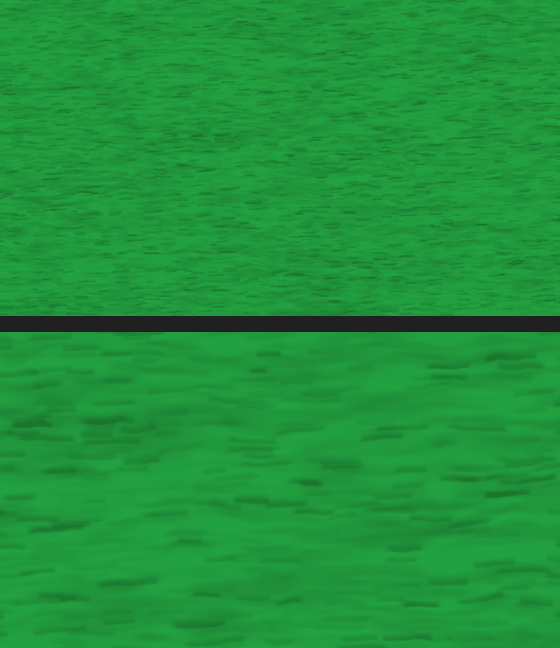
Top, the full canvas; bottom, a detail of the centre.
Reproduce this texture procedurally as a WebGL 1 fragment shader.

```glsl
precision highp float;
// Green brushed surface with fine, nearly horizontal dark streaks.
uniform vec2 u_resolution;

float hash(vec2 p) {
  vec3 q = fract(vec3(p.xyx) * 0.1031);
  q += dot(q, q.yzx + 33.33);
  return fract((q.x + q.y) * q.z);
}

float valueNoise(vec2 p) {
  vec2 cell = floor(p);
  vec2 f = fract(p);
  f = f * f * (3.0 - 2.0 * f);
  float low = mix(hash(cell), hash(cell + vec2(1.0, 0.0)), f.x);
  float high = mix(hash(cell + vec2(0.0, 1.0)), hash(cell + 1.0), f.x);
  return mix(low, high, f.y);
}

// One layer of tapered dabs: crisp lower edge, softer upper edge
float dabs(vec2 p, float seed) {
  vec2 q = p * vec2(11.0 + seed, 55.0) + seed * vec2(7.3, 13.6);
  float row = floor(q.y);
  q.x += 9.0 * hash(vec2(row, seed + 40.0));
  vec2 id = vec2(floor(q.x), row) + seed * 31.0;
  vec2 f = fract(q);
  float strength = pow(hash(id), 4.0);
  float start = 0.3 * hash(id + 5.2);
  float end = 0.65 + 0.3 * hash(id + 9.7);
  float along = smoothstep(start, start + 0.12, f.x) * (1.0 - smoothstep(end - 0.1, end, f.x));
  float base = 0.05 + 0.3 * hash(id + 17.1);
  float across = smoothstep(base, base + 0.17, f.y) * (1.0 - smoothstep(base + 0.2, base + 0.6, f.y));
  return strength * along * across;
}

void main() {
  vec2 p = gl_FragCoord.xy / u_resolution.y + 3.0;

  // Slight upward tilt and a hand-made wobble
  p.y -= 0.035 * p.x;
  p.y += 0.009 * (valueNoise(p * vec2(15.0, 24.0)) - 0.5);
  p.y += 0.003 * (valueNoise(p * vec2(60.0, 70.0)) - 0.5);

  // Stretched grain from broad to fine
  float grain = 0.34 * valueNoise(p * vec2(8.0, 38.0))
              + 0.38 * valueNoise(p * vec2(17.0, 105.0) + 21.0)
              + 0.28 * valueNoise(p * vec2(36.0, 170.0) + 57.0);
  float shade = max(0.0, 0.15 + 1.1 * (grain - 0.5));

  // Overlapping dark dabs
  for (int i = 0; i < 5; i++) {
    shade += 0.55 * dabs(p, float(i));
  }

  vec3 lightGreen = vec3(0.133, 0.632, 0.255);
  vec3 darkGreen = vec3(0.100, 0.460, 0.178);
  gl_FragColor = vec4(mix(lightGreen, darkGreen, min(shade, 1.0)), 1.0);
}
```
